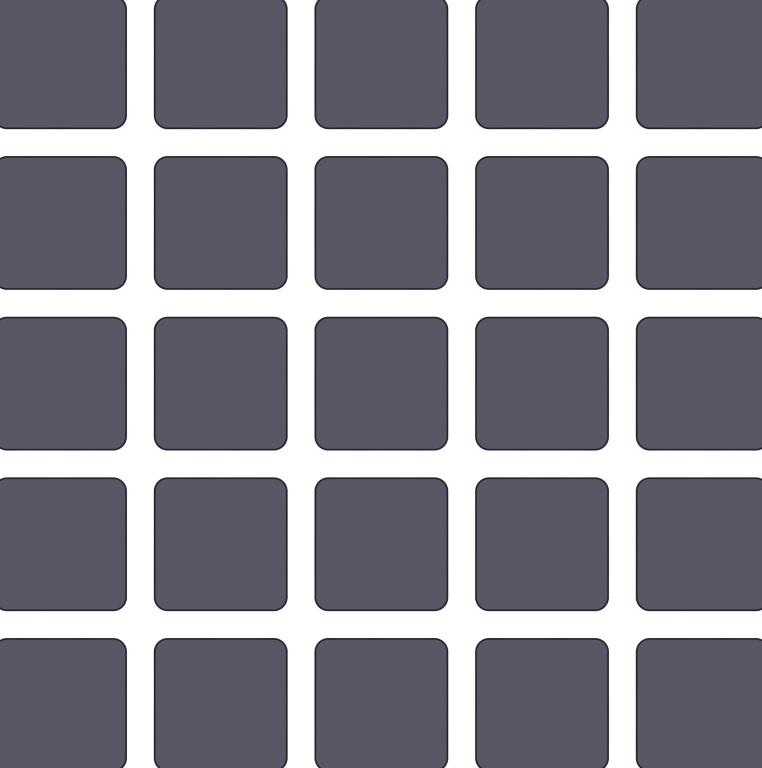
Write a Shadertoy shader that draws this pattern.

```glsl
// Slate rounded square tiles with thin dark outlines on a white ground.
// A centred square grid is folded to one cell, where a rounded-box distance
// gives fill and outline; layered sines vary the ink strength a little.

#define PITCH 0.2092            // cell size, in canvas heights
#define HALF_SIDE 0.0871        // half the outer tile width
#define CORNER 0.0180           // outer corner radius
#define LINE_WIDTH 0.0022       // outline width
#define GRID_SHIFT vec2(0.0005) // offset of the middle tile
#define INK_WEAR 0.10           // unevenness of the outline
#define GROUND vec3(1.0)
#define FILL vec3(0.345, 0.340, 0.400)
#define INK vec3(0.130, 0.130, 0.155)

float roundedBox(vec2 p, float halfSide, float radius) {
    vec2 q = abs(p) - halfSide + radius;
    return length(max(q, 0.0)) + min(max(q.x, q.y), 0.0) - radius;
}

// Smoothed coverage of the region where the distance is negative
float coverage(float dist, float pixel) {
    return 1.0 - smoothstep(-0.7 * pixel, 0.7 * pixel, dist);
}

// Slow variation along the outlines, from -1 to 1
float inkWave(vec2 p) {
    return 0.6 * sin(p.x * 83.0 + p.y * 61.0) + 0.4 * sin(p.x * 151.0 - p.y * 173.0);
}

void mainImage(out vec4 fragColor, in vec2 fragCoord) {
    float pixel = 1.0 / iResolution.y;
    vec2 canvas = (fragCoord - 0.5 * iResolution.xy) * pixel - GRID_SHIFT;

    // Fold the canvas to one cell with a tile at its centre
    vec2 cell = (fract(canvas / PITCH + 0.5) - 0.5) * PITCH;
    float dist = roundedBox(cell, HALF_SIDE, CORNER);

    // Layer the tile: outline colour first, then the inner fill
    float tile = coverage(dist, pixel);
    float inner = coverage(dist + LINE_WIDTH, pixel);
    float wear = INK_WEAR * (0.5 + 0.5 * inkWave(canvas));
    vec3 outline = mix(INK, FILL, wear);
    vec3 color = mix(GROUND, mix(outline, FILL, inner), tile);

    fragColor = vec4(color, 1.0);
}
```
